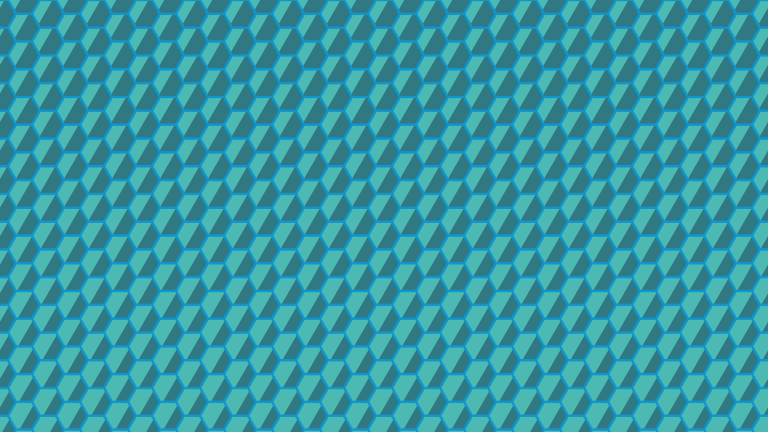
Write a Shadertoy shader that draws this pattern.

```glsl
// Flat-topped hexagons, each cut by a slanted line into a light and a dark half
// and outlined in blue. The nearest of two offset grids gives the hexagon; the
// cut drifts with height, so light halves grow towards the bottom.

// Offset from the nearest hexagon centre, for a circumradius of one.
vec2 hexLocal(vec2 p)
{
    vec2 period = vec2(3.0, sqrt(3.0));
    vec2 oddColumn = mod(p - vec2(1.5, 0.0) + 0.5 * period, period) - 0.5 * period;
    vec2 evenColumn = mod(p, period) - 0.5 * period;
    evenColumn = mod(p - vec2(0.0, 0.5 * period.y) + 0.5 * period, period) - 0.5 * period;
    return dot(oddColumn, oddColumn) < dot(evenColumn, evenColumn) ? oddColumn : evenColumn;
}

// Distance inwards from the hexagon's border.
float hexBorder(vec2 q)
{
    q = abs(q);
    return 0.8660254 - max(q.y, dot(q, vec2(0.8660254, 0.5)));
}

void mainImage(out vec4 fragColor, in vec2 fragCoord)
{
    // The grid hangs from the top left; 27 circumradii span the height.
    float pixel = 27.0 / iResolution.y;
    vec2 p = (fragCoord - vec2(0.0, iResolution.y)) * pixel;
    vec2 local = hexLocal(p);
    float depth = (local.y - p.y) / 27.0;

    // Slanted cut, shifted once per hexagon.
    float cut = dot(local, vec2(0.8660254, -0.5)) - mix(-0.2, 0.2, depth);
    float shade = smoothstep(-0.6 * pixel, 0.6 * pixel, cut);
    vec3 color = mix(vec3(0.30, 0.73, 0.70), vec3(0.19, 0.47, 0.51), shade);

    // Outline, shared by neighbouring hexagons.
    float line = 1.0 - smoothstep(-0.6 * pixel, 0.6 * pixel, hexBorder(local) - 0.075);
    color = mix(color, vec3(0.06, 0.59, 0.81), line);

    fragColor = vec4(color, 1.0);
}
```
